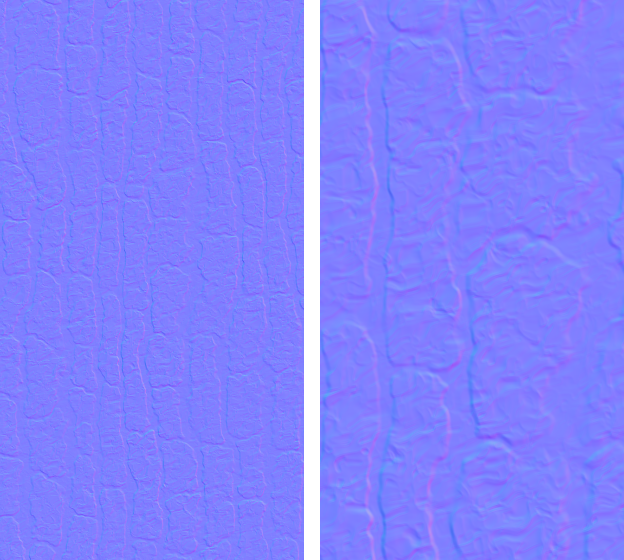
Left: the whole. Right: its middle third, enlarged.
Write a Shadertoy shader that draws this texture map.

```glsl
float hash(vec2 p) {
    vec3 q = fract(p.xyx * 0.1031);
    q += dot(q, q.yzx + 33.33);
    return fract((q.x + q.y) * q.z);
}

float noise(vec2 p) {
    vec2 i = floor(p), f = fract(p);
    f = f * f * f * (f * (f * 6.0 - 15.0) + 10.0);
    return mix(mix(hash(i), hash(i + vec2(1, 0)), f.x),
               mix(hash(i + vec2(0, 1)), hash(i + vec2(1, 1)), f.x), f.y);
}

// Staggered columns of rounded plates: 0 in the grooves, 1 on a plate
float plates(vec2 p, vec2 cell, float seed) {
    float column = floor(p.x / cell.x) + seed;
    cell.y *= mix(0.7, 1.5, hash(vec2(seed, column)));
    p.y += hash(vec2(column, seed)) * 3.0;
    vec2 id = vec2(column, floor(p.y / cell.y));
    vec2 q = (fract(p / cell) - 0.5) * cell;
    q.x += (hash(id + 5.3) - 0.5) * 0.008;
    vec2 margin = vec2(mix(0.009, 0.016, hash(id + 9.1)), 0.005);
    vec2 e = abs(q) - cell * 0.5 + margin + 0.022;
    float d = length(max(e, 0.0)) + min(max(e.x, e.y), 0.0) - 0.022;
    return smoothstep(0.004, -0.005, d);
}

// Fine wrinkled grain, stretched sideways and slightly tilted
float roughness(vec2 p) {
    vec2 q = vec2(p.x * 0.72, p.y - 0.25 * p.x);
    q += 0.012 * vec2(noise(p * 47.0), noise(p * 47.0 + 40.0));
    float sum = 0.0, amplitude = 0.00125, frequency = 42.0;
    for (int i = 0; i < 3; i++) {
        float n = noise(q * frequency + float(i) * 17.0);
        sum += amplitude * mix(n, 1.0 - abs(2.0 * n - 1.0), 0.5);
        amplitude *= 0.66;
        frequency *= 2.0;
    }
    return sum;
}

float barkHeight(vec2 p) {
    // Wander of the columns plus ragged plate edges
    vec2 warped = p;
    warped.x += 0.10 * noise(p * vec2(4.0, 2.2)) + 0.03 * noise(p * vec2(13.0, 9.0) + 8.0);
    warped.y += 0.08 * noise(p * vec2(9.0, 4.0) + 30.0);
    warped += 0.014 * (vec2(noise(p * 38.0), noise(p * 38.0 + 60.0)) - 0.5);
    warped += 0.008 * (vec2(noise(p * 85.0), noise(p * 85.0 + 90.0)) - 0.5);

    float large = plates(warped, vec2(0.112, 0.25), 3.0);
    float small = plates(warped + vec2(0.037, 0.11), vec2(0.083, 0.19), 41.0);
    float wear = smoothstep(0.2, 0.85, noise(p * vec2(14.0, 9.0) + 12.0));

    float streaks = 0.0003 * noise(warped * vec2(52.0, 9.0));
    float grain = roughness(p) * mix(0.55, 1.05, large) * mix(0.8, 1.25, noise(p * 10.0 + 70.0));
    return 0.00045 * large * mix(0.1, 1.0, wear) + 0.00015 * small * (1.0 - wear)
         + streaks + grain;
}

void mainImage(out vec4 fragColor, in vec2 fragCoord) {
    vec2 p = fragCoord / iResolution.x + 3.0;

    // Surface normal from central differences
    vec2 e = vec2(0.0015, 0.0);
    vec2 slope = vec2(barkHeight(p + e.xy) - barkHeight(p - e.xy),
                      barkHeight(p + e.yx) - barkHeight(p - e.yx)) / (2.0 * e.x);
    vec3 normal = normalize(vec3(-slope, 1.0));
    fragColor = vec4(0.5 + 0.5 * normal, 1.0);
}
```
